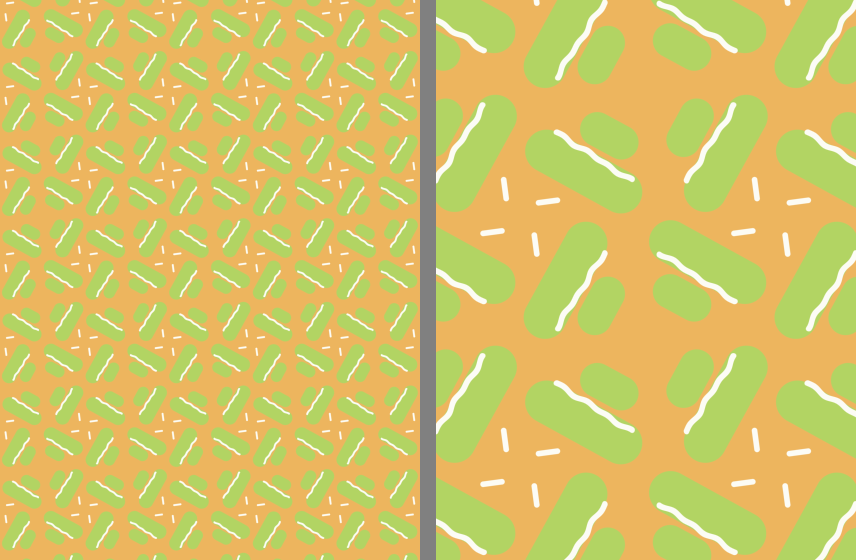
Left, the full canvas; right, a detail of the centre.
Reproduce this pattern procedurally as a WebGL 1 fragment shader.

```glsl
precision highp float;

uniform vec2 u_resolution;

// Distance to a line segment with round ends
float capsule(vec2 p, vec2 a, vec2 b, float radius) {
  vec2 ap = p - a;
  vec2 ab = b - a;
  float t = clamp(dot(ap, ab) / dot(ab, ab), 0.0, 1.0);
  return length(ap - ab * t) - radius;
}

// Quarter-turn symmetry: rotate every quadrant onto the first
vec2 foldQuadrants(vec2 p) {
  vec2 q = abs(p);
  return p.x * p.y < 0.0 ? q.yx : q;
}

// Hand-drawn waver across the direction of the long stroke
vec2 waver(vec2 p) {
  float along = dot(p, vec2(0.84, -0.543));
  float offset = 0.004 * sin(60.0 * along) + 0.003 * sin(33.0 * along + 1.0);
  return p + vec2(0.543, 0.84) * offset;
}

float coverage(float dist, float edge) {
  return 1.0 - smoothstep(-edge, edge, dist);
}

void main() {
  // Square repeat, centred on the pinwheel of four dashes
  float period = 0.1991;
  vec2 uv = gl_FragCoord.xy / u_resolution.x;
  vec2 cell = fract((uv - vec2(0.4002, 0.7168)) / period + 0.5) - 0.5;
  vec2 p = foldQuadrants(cell);
  float edge = 0.75 / (period * u_resolution.x);

  // Long bar with a short blob beside it
  float bar = capsule(p, vec2(0.105, 0.262), vec2(0.401, 0.099), 0.0855);
  float blob = capsule(p, vec2(0.307, 0.349), vec2(0.403, 0.297), 0.0686);

  // Wavering stroke along the bar and a small loose dash
  float stroke = capsule(waver(p), vec2(0.145, 0.337), vec2(0.442, 0.145), 0.0116);
  float dash = capsule(p, vec2(0.073, 0.056), vec2(0.148, 0.066), 0.0112);

  vec3 color = vec3(0.93, 0.71, 0.37);
  color = mix(color, vec3(0.70, 0.83, 0.39), coverage(min(bar, blob), edge));
  color = mix(color, vec3(0.99, 0.99, 0.96), coverage(min(stroke, dash), edge));
  gl_FragColor = vec4(color, 1.0);
}
```
